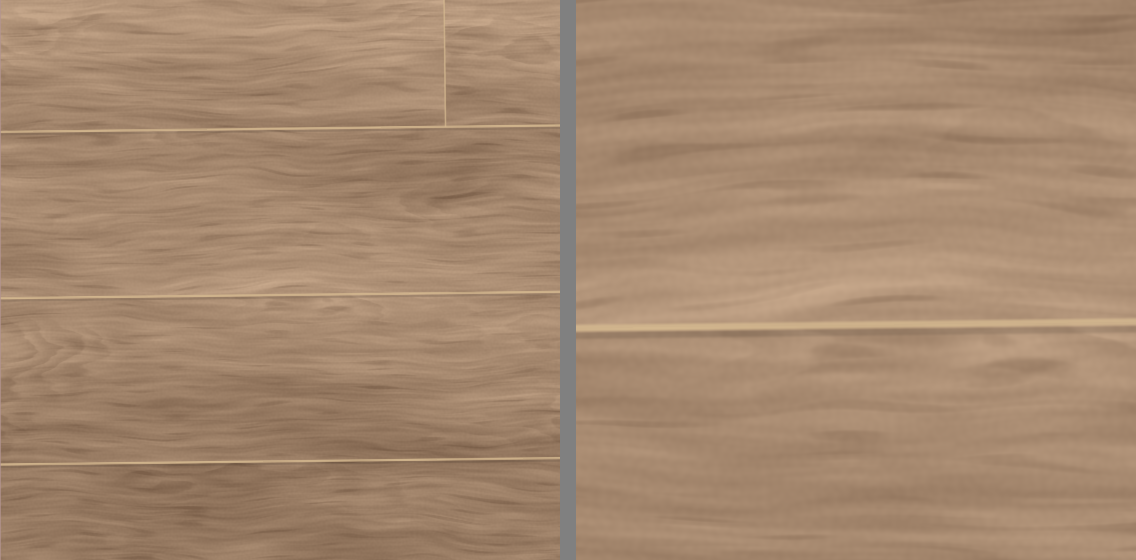
Left, the full canvas; right, a detail of the centre.
This texture is drawn by a three.js fragment shader. Its source:

```glsl
#define ROW_HEIGHT 0.297
#define FIRST_SEAM 0.1705
#define TILT 0.0115
#define PLANK_LENGTH 4.0
#define JOINT_X 0.8045
#define ROW_STAGGER 1.0
#define SEAM_HALF 0.0016
#define JOINT_HALF 0.0010
#define SOFTNESS 0.0016
#define GRAIN_CONTRAST 0.9
#define FIGURE_RINGS 6.0

varying vec2 vUv;

const vec3 DARK_OAK = vec3(0.53, 0.42, 0.33);
const vec3 LIGHT_OAK = vec3(0.75, 0.63, 0.52);
const vec3 SEAM_CREAM = vec3(0.83, 0.72, 0.56);
const vec3 EDGE_LILAC = vec3(0.70, 0.58, 0.57);

float hash(vec2 p) {
  vec3 q = fract(vec3(p.xyx) * 0.1031);
  q += dot(q, q.yzx + 33.33);
  return fract((q.x + q.y) * q.z);
}

float cornerSlope(vec2 cell, vec2 offset) {
  float angle = 6.2832 * hash(cell);
  return dot(vec2(cos(angle), sin(angle)), offset);
}

// Gradient noise, roughly -0.7 to 0.7
float noise(vec2 p) {
  vec2 i = floor(p);
  vec2 f = p - i;
  vec2 u = f * f * f * (f * (f * 6.0 - 15.0) + 10.0);
  vec2 e = vec2(1.0, 0.0);
  return mix(mix(cornerSlope(i, f), cornerSlope(i + e, f - e), u.x),
             mix(cornerSlope(i + e.yx, f - e.yx), cornerSlope(i + e.xx, f - e.xx), u.x), u.y);
}

// Broad bands, fine fibres and short pores that follow a wavy grain
float grain(vec2 p) {
  vec2 q = p;
  q.y += 0.030 * noise(p * vec2(2.6, 6.0)) + 0.010 * noise(p * vec2(8.0, 21.0));
  float bands = 0.34 * noise(q * vec2(1.3, 13.0)) + 0.34 * noise(q * vec2(2.8, 34.0) + 7.3);
  float fibres = 0.30 * noise(q * vec2(6.0, 78.0) + 3.1) + 0.22 * noise(q * vec2(13.0, 170.0) + 9.7);
  float poreField = noise(q * vec2(11.0, 115.0) + 21.4);
  float pores = smoothstep(0.18, 0.50, poreField);
  float glints = smoothstep(0.22, 0.55, -poreField);
  return bands + fibres - 0.26 * pores + 0.14 * glints;
}

// Arched growth rings, shown only in scattered patches
float figure(vec2 p) {
  float height = noise(p * vec2(2.7, 7.0) + 4.6) + 0.22 * noise(p * vec2(9.0, 24.0))
               + 0.06 * noise(p * vec2(24.0, 95.0));
  float ring = fract(height * FIGURE_RINGS);
  float line = smoothstep(0.0, 0.75, ring) * (1.0 - smoothstep(0.82, 1.0, ring));
  float patches = smoothstep(0.0, 0.4, noise(p * vec2(2.0, 5.5) + 15.2));
  return (0.4 - line) * patches;
}

float strip(float distance, float halfWidth) {
  return 1.0 - smoothstep(halfWidth - 0.5 * SOFTNESS, halfWidth + SOFTNESS, distance);
}

void main() {
  // Slightly turned floor, split into rows and staggered planks
  vec2 board = vec2(vUv.x + TILT * vUv.y, vUv.y - TILT * vUv.x);
  float rowCoord = (board.y - FIRST_SEAM) / ROW_HEIGHT + 1.0;
  float row = floor(rowCoord);
  float across = rowCoord - row;
  float plankCoord = (board.x - JOINT_X - (3.0 - row) * ROW_STAGGER) / PLANK_LENGTH;
  float plank = floor(plankCoord);
  vec2 wood = board + vec2(17.3 * row + 5.7 * plank, 3.9 * row + 11.0 * plank);

  // Plank tone: lighter up the floor, with alternating shading across rows
  float side = mod(row, 2.0) * 2.0 - 1.0;
  float tone = 0.31 + 0.40 * vUv.y + 0.30 * side * (across - 0.5);
  tone += 0.06 * (hash(vec2(row, plank) + 2.0) - 0.5);
  tone += 0.20 * noise(wood * vec2(1.8, 5.0) + 31.0);

  // Grain and a faint surface tooth
  tone += GRAIN_CONTRAST * (grain(wood) + 0.24 * figure(wood));
  tone += 0.07 * noise(vUv * 210.0);
  vec3 color = mix(DARK_OAK, LIGHT_OAK, clamp(tone, -0.2, 1.12));

  // Pale seams with a soft shadow on their lower side
  float seamOffset = (across - step(0.5, across)) * ROW_HEIGHT;
  float jointDistance = abs(fract(plankCoord + 0.5) - 0.5) * PLANK_LENGTH;
  float wear = 0.82 + 0.3 * noise(vec2(board.x * 9.0, row * 5.3 + 0.4));
  float shadow = strip(abs(seamOffset + 0.0045), 0.0015);
  color *= 1.0 - 0.10 * shadow;
  color = mix(color, SEAM_CREAM, 0.75 * strip(jointDistance, JOINT_HALF));
  color = mix(color, SEAM_CREAM, clamp(wear, 0.0, 1.0) * strip(abs(seamOffset), SEAM_HALF));

  // Thin lilac border on the left
  color = mix(color, EDGE_LILAC, 0.8 * strip(vUv.x, 0.0012));
  gl_FragColor = vec4(color, 1.0);
}
```
